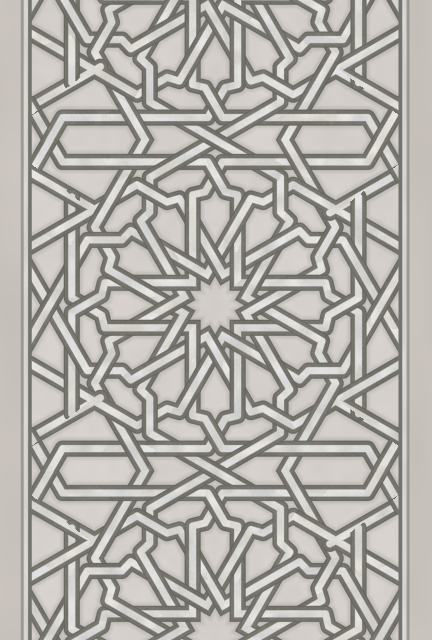
Reproduce this pattern procedurally as a Shadertoy shader.

```glsl
// Interlaced twelve-fold rosette lattice: pale inlaid straps with grey edges on a light stone panel.
const float TAU = 6.2831853;
const float RING = 0.224;                   // ring radius in canvas heights; unit of length below
const vec2  CENTER = vec2(0.498, 0.523);    // middle rosette, as a share of the canvas
const float PERIOD = 2.3094;                // vertical repeat, 2 / cos(30 deg)
const float PANEL = 1.297;                  // half width of the panel
const float PETAL = 0.157;                  // half width of a petal
const float STRAP = 0.056;                  // half width of a strap with its edges
const float INLAY = 0.025;                  // half width of the pale inlay
const vec3 STONE = vec3(0.835, 0.815, 0.800);
const vec3 PEARL = vec3(0.865, 0.860, 0.850);
const vec3 EDGE  = vec3(0.455, 0.450, 0.420);
const vec3 GROOVE = vec3(0.330, 0.330, 0.305);
const vec3 FRAME = vec3(0.790, 0.765, 0.745);

float hash(vec2 p) {
    p = fract(p * vec2(0.1031, 0.1137));
    p += dot(p, p.yx + 33.33);
    return fract((p.x + p.y) * p.x * 7.31);
}

float noise(vec2 p) {
    vec2 i = floor(p), f = fract(p);
    f = f * f * (3.0 - 2.0 * f);
    return mix(mix(hash(i), hash(i + vec2(1, 0)), f.x),
               mix(hash(i + vec2(0, 1)), hash(i + vec2(1, 1)), f.x), f.y);
}

float segment(vec2 p, vec2 a, vec2 b) {
    vec2 ab = b - a;
    return length(p - a - ab * clamp(dot(p - a, ab) / dot(ab, ab), 0.0, 1.0));
}

// One strap in petal coordinates: petal side, shoulder, crossing, then the ring tangent.
float petalStrap(vec2 q, float reach) {
    vec2 shoulder = vec2(0.770, -PETAL), notch = vec2(0.791, -0.070), turn = vec2(1.0, 0.051);
    float d = segment(q, notch, turn);
    d = min(d, segment(q, shoulder, notch));
    d = min(d, segment(q, turn, vec2(1.0, reach)));
    // The cut along the diagonal gives a sharp inner corner.
    if (q.x + q.y > 0.0) d = min(d, segment(q, vec2(0.0, -PETAL), shoulder));
    return d;
}

// Distances to the two families of straps, mirror images of each other.
vec2 strapFamilies(vec2 p) {
    vec2 d = vec2(9.0);
    for (int k = 0; k < 12; k++) {
        float a = float(k) * TAU / 12.0;
        vec2 axis = vec2(cos(a), sin(a));
        vec2 q = vec2(dot(p, axis), dot(p, vec2(-axis.y, axis.x)));
        float reach = k % 6 == 0 ? 0.756 : (k % 6 == 3 ? 1.064 : 3.0);
        d = min(d, vec2(petalStrap(q, reach), petalStrap(q * vec2(1, -1), reach)));
    }
    // Straps of the side hexagons and the corner crossings.
    vec2 s = abs(p);
    float corner = segment(s, vec2(1.064, 1.0), vec2(1.297, 1.404));
    float hexagon = segment(s, vec2(1.297, 0.930), vec2(0.800, 0.645));
    float cross2 = segment(s, vec2(1.151, 1.155), vec2(1.297, 0.902));
    vec2 extra = vec2(min(corner, hexagon), cross2);
    return min(d, p.x * p.y < 0.0 ? extra : extra.yx);
}

// Which family passes on top: it alternates between petal axes and bisectors.
bool firstOnTop(vec2 p) {
    float r = length(p);
    float limit = r > 0.97 && r < 1.09 ? 0.8 : 0.0;
    return r < 0.40 || cos(12.0 * atan(p.y, p.x)) > limit;
}

vec3 strapColor(float d, vec2 p, float aa) {
    float grain = noise(p * 70.0);
    vec3 edge = EDGE * (0.93 + 0.10 * noise(p * 9.0) + 0.06 * grain);
    edge = mix(edge, GROOVE, 0.55 * smoothstep(STRAP - 0.013, STRAP, d));
    vec3 pearl = PEARL * (0.91 + 0.13 * noise(p * 11.0 + 40.0) + 0.03 * grain);
    pearl += vec3(0.015, 0.0, -0.025) * (noise(p * 6.0 + 7.0) - 0.4);
    return mix(pearl, edge, smoothstep(INLAY - aa, INLAY + aa, d));
}

void mainImage(out vec4 fragColor, in vec2 fragCoord) {
    float scale = RING * iResolution.y;
    vec2 wall = (fragCoord - CENTER * iResolution.xy) / scale;
    float aa = 0.8 / scale;
    vec2 p = vec2(wall.x, mod(wall.y + 0.5 * PERIOD, PERIOD) - 0.5 * PERIOD);

    // Stone cells, slightly shaded beside the straps.
    vec2 d = strapFamilies(p);
    vec2 layer = firstOnTop(p) ? d : d.yx;
    float stain = noise(wall * 2.5 + 11.0) * 0.6 + noise(wall * 14.0) * 0.4;
    vec3 color = STONE * (0.975 + 0.05 * stain);
    color *= mix(0.91, 1.0, smoothstep(STRAP, STRAP + 0.04, min(d.x, d.y)));

    // Lower strap first, then the upper one.
    vec2 cover = 1.0 - smoothstep(STRAP - aa, STRAP + aa, layer);
    color = mix(color, strapColor(layer.y, wall, aa), cover.y);
    color = mix(color, strapColor(layer.x, wall + 3.0, aa), cover.x);

    // Panel edge, pale fillet and plain side frame.
    float x = abs(wall.x);
    vec3 fillet = PEARL * (0.94 + 0.07 * noise(wall * vec2(20.0, 5.0)));
    vec3 frame = FRAME * (0.975 + 0.04 * noise(wall * vec2(5.0, 2.0)));
    color = mix(color, EDGE, smoothstep(PANEL - 0.018 - aa, PANEL - 0.018 + aa, x));
    color = mix(color, fillet, smoothstep(PANEL + 0.008 - aa, PANEL + 0.008 + aa, x));
    color = mix(color, frame, smoothstep(PANEL + 0.046 - aa, PANEL + 0.046 + aa, x));
    color = mix(color, EDGE, 0.55 * (1.0 - smoothstep(0.005, 0.005 + 2.0 * aa, abs(x - PANEL - 0.048))));

    fragColor = vec4(color, 1.0);
}
```
